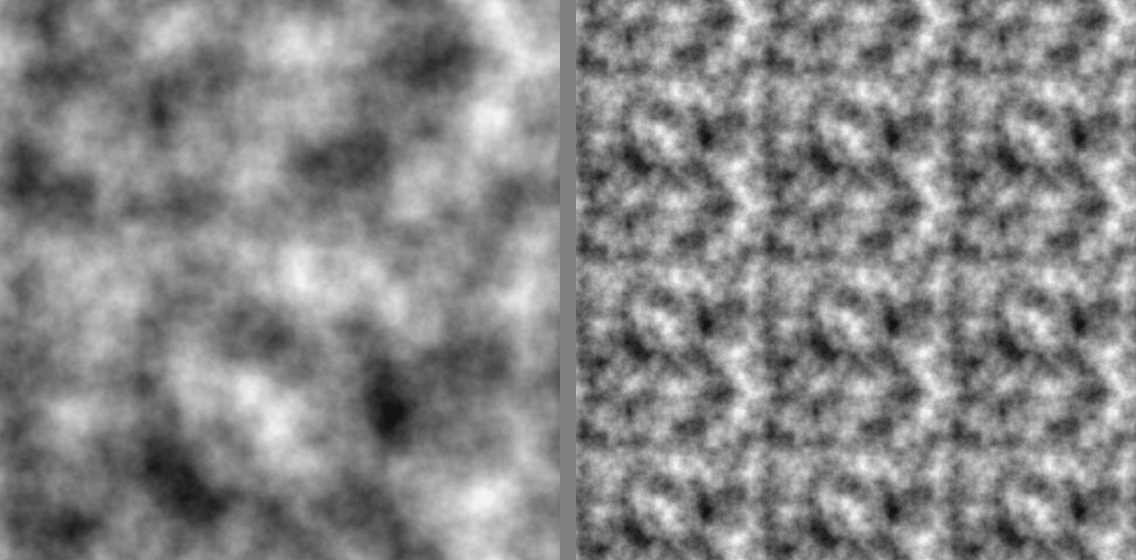
Left, the tile; right, the same tile 3 across and 3 down.
A WebGL 2 fragment shader for this texture:

```glsl
#version 300 es
precision highp float;
// Soft grey clouds: tiling fractal gradient noise.

uniform vec2 u_resolution;
out vec4 fragColor;

const float TAU = 6.283185;

// Integer hash of a lattice cell and octave, as 0..1
float hash(ivec2 cell, int seed) {
    uint h = uint(cell.x) * 73859u + uint(cell.y) * 95471u + uint(seed) * 51787u;
    h = (h ^ (h >> 15)) * 739391u;
    h = (h ^ (h >> 13)) * 654435u;
    h = (h ^ (h >> 16)) * 912931u;
    h ^= h >> 15;
    return float(h & 65535u) / 65536.0;
}

// Slope at a wrapped lattice corner, projected on the offset from it
float cornerSlope(vec2 corner, vec2 offset, float period, int seed) {
    float angle = TAU * hash(ivec2(mod(corner, period)), seed);
    return dot(vec2(cos(angle), sin(angle)), offset);
}

// Gradient noise that repeats after a whole number of cells
float gradientNoise(vec2 p, float period, int seed) {
    vec2 cell = floor(p);
    vec2 f = p - cell;
    vec2 blend = f * f * f * (f * (f * 6.0 - 15.0) + 10.0);
    vec2 e = vec2(1.0, 0.0);
    float low = mix(cornerSlope(cell, f, period, seed),
                    cornerSlope(cell + e.xy, f - e.xy, period, seed), blend.x);
    float high = mix(cornerSlope(cell + e.yx, f - e.yx, period, seed),
                     cornerSlope(cell + e.xx, f - e.xx, period, seed), blend.x);
    return mix(low, high, blend.y);
}

// Octaves double in frequency and halve in strength
float clouds(vec2 uv) {
    float sum = 0.0;
    float strength = 1.0;
    float period = 5.0;
    for (int octave = 0; octave < 6; octave++) {
        vec2 shift = float(octave) * vec2(0.37, 0.61);
        sum += strength * gradientNoise(uv * period + shift, period, octave + 1);
        strength *= 0.5;
        period *= 2.0;
    }
    return sum;
}

void main() {
    vec2 uv = gl_FragCoord.xy / u_resolution;
    float grey = clamp(0.528 + 0.63 * clouds(uv), 0.08, 0.95);
    fragColor = vec4(vec3(grey), 1.0);
}
```
